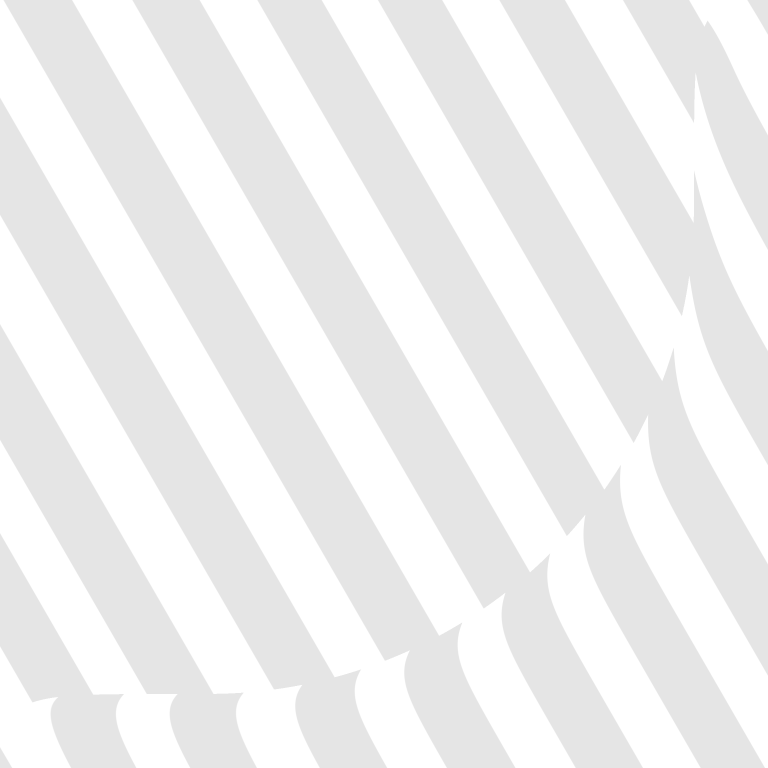
Write a Shadertoy shader that draws this pattern.

```glsl
const vec3 PAPER = vec3(1.0);
const vec3 STRIPE_GRAY = vec3(0.898);
const float SLOPE = 0.57735;      // stripes lean 30 degrees from vertical
const float PERIOD = 0.1621;
const float HALF_WIDTH = 0.0431;

float bump(float x, float center, float width) {
    float t = (x - center) / width;
    return exp(-t * t);
}

// Signed distance to the rounded pane; its edge flares near the canvas sides
float paneDistance(vec2 p, float corner, float radius) {
    vec2 q = p - corner;
    float d = length(max(q, 0.0)) + min(max(q.x, q.y), 0.0) - radius;
    return d - 0.04 * exp(-min(p.x, p.y) / 0.033);
}

// Sideways bend of the stripes, strongest just outside the pane
float edgeBend(vec2 p, float d) {
    float fade = smoothstep(0.0, 0.09, min(p.x, p.y));
    return step(0.0, d) * fade * 0.0404 * exp(-max(d, 0.0) / 0.026);
}

// Coverage of slightly unevenly spaced parallel bands
float stripes(float u, float blur) {
    float uneven = 0.0111 * bump(u, 0.267, 0.26) - 0.0091 * bump(u, -0.29, 0.078);
    float cell = fract((u - uneven - 0.2057) / PERIOD + 0.5) - 0.5;
    float edge = abs(cell) * PERIOD - HALF_WIDTH;
    return 1.0 - smoothstep(-blur, blur, edge);
}

float pattern(vec2 p, float blur) {
    float d = paneDistance(p, 0.272, 0.6315);
    float u = p.x - SLOPE * p.y - edgeBend(p, d);
    return stripes(u, blur);
}

void mainImage(out vec4 fragColor, in vec2 fragCoord) {
    // Average a grid of samples to smooth the break along the pane
    const int GRID = 3;
    float blur = 0.5 / iResolution.y;
    float coverage = 0.0;
    for (int j = 0; j < GRID; j++) {
        for (int i = 0; i < GRID; i++) {
            vec2 offset = (vec2(i, j) + 0.5) / float(GRID) - 0.5;
            vec2 uv = (fragCoord + offset) / iResolution.xy;
            coverage += pattern(vec2(uv.x, 1.0 - uv.y), blur);
        }
    }
    coverage /= float(GRID * GRID);
    fragColor = vec4(mix(PAPER, STRIPE_GRAY, coverage), 1.0);
}
```
